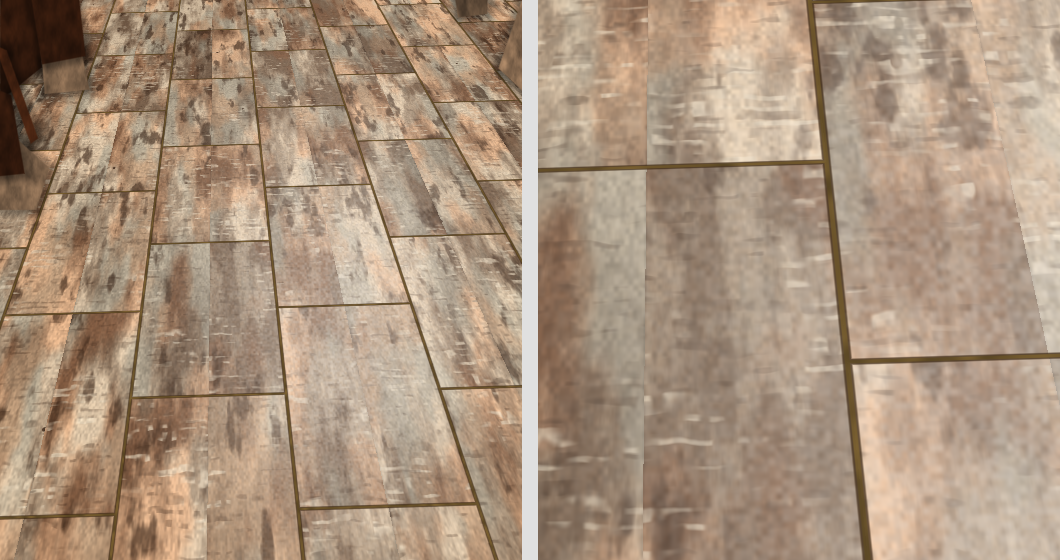
Left, the full canvas; right, a detail of the centre.
This texture is drawn by a WebGL 2 fragment shader. Its source:

```glsl
#version 300 es
precision highp float;
// Worn wood-look floor tiles in running bond, seen in perspective.
// Canvas points are projected to floor coordinates, split into tiles and planks,
// then coloured by layered noise; furniture bases cover the far corners.
uniform vec2 u_resolution;
out vec4 fragColor;

const vec2 VANISH = vec2(0.385, -0.5065);   // vanishing point, y downwards
const float COLUMN_SPREAD = 0.2288;         // column width per unit below horizon
const float ROW_DEPTH = 4.16;               // tile rows per inverse height
const float TILT = 0.03;                    // slope of the cross joints
const float COLUMN_SHIFT = 0.545;
const float ROW_SHIFT = 0.43;
const vec2 GROUT_HALF = vec2(0.0095, 0.0055);
const vec3 GROUT = vec3(0.42, 0.33, 0.16);
const vec3 JOINT_EDGE = vec3(0.24, 0.16, 0.08);
const vec3 BROWN = vec3(0.44, 0.345, 0.265);
const vec3 TAN = vec3(0.61, 0.52, 0.425);
const vec3 CREAM = vec3(0.82, 0.73, 0.615);
const vec3 PALE = vec3(0.87, 0.81, 0.71);
const vec3 PATINA = vec3(0.62, 0.60, 0.53);
const vec3 RUST = vec3(1.04, 0.92, 0.84);
const vec3 DARK = vec3(0.20, 0.12, 0.07);
const vec3 GLARE = vec3(0.91, 0.88, 0.85);
const vec3 CABINET = vec3(0.18, 0.09, 0.045);
const vec3 SKIRTING = vec3(0.47, 0.37, 0.28);
const vec2 GLARE_CENTRE = vec2(0.60, 0.58);
const vec2 GLARE_SIZE = vec2(0.27, 0.42);

float hash(vec2 p) {
  vec3 h = fract(p.xyx * 0.1031);
  h += dot(h, h.yzx + 33.33);
  return fract((h.x + h.y) * h.z);
}

float noise(vec2 p) {
  vec2 i = floor(p), f = fract(p);
  f = f * f * (3.0 - 2.0 * f);
  return mix(mix(hash(i), hash(i + vec2(1, 0)), f.x),
             mix(hash(i + vec2(0, 1)), hash(i + 1.0), f.x), f.y);
}

float fbm(vec2 p) {
  float sum = 0.0, amp = 0.5;
  for (int i = 0; i < 4; i++) {
    sum += amp * noise(p);
    p = p * 2.03 + 19.0;
    amp *= 0.5;
  }
  return sum / 0.9375;
}

// Weathered plank: stain, grain, patina, rust, dark scars, saw marks and a knot
vec3 plank(vec2 uv, vec2 id, float detail) {
  vec2 q = uv + floor(90.0 * vec2(hash(id), hash(id + 17.0)));
  float stain = fbm(q * vec2(4.5, 2.3));
  float grain = fbm(q * vec2(24.0, 7.0));
  float tone = 0.74 * stain + 0.26 * grain + 0.2 * (hash(id + 5.0) - 0.5);
  vec3 col = mix(BROWN, TAN, smoothstep(0.34, 0.50, tone));
  col = mix(col, CREAM, smoothstep(0.48, 0.66, tone));
  col = mix(col, PATINA, 0.55 * smoothstep(0.48, 0.66, fbm(q * vec2(4.0, 1.5) + 31.0)));
  col *= mix(vec3(1), RUST, smoothstep(0.42, 0.64, fbm(q * vec2(4.0, 2.0) + 57.0)));
  float scar = smoothstep(0.60, 0.78, fbm(q * vec2(11.0, 5.0) + 70.0));
  col = mix(col, DARK, 0.62 * scar);

  // Saw marks: thin cross strokes, broken up and gathered in worn patches
  float warp = 1.6 * fbm(q * vec2(7.0, 5.0));
  float saw = smoothstep(0.54, 0.86, noise(q * vec2(8.0, 62.0) + vec2(0, warp)));
  float broken = smoothstep(0.25, 0.65, noise(q * vec2(34.0, 24.0) + 11.0));
  float worn = smoothstep(0.35, 0.68, noise(q * vec2(4.0, 3.5) + 50.0));
  col = mix(col, PALE, 0.62 * saw * broken * worn * detail);
  float nick = smoothstep(0.66, 0.9, noise(q * vec2(10.0, 54.0) + vec2(7, warp)));
  col = mix(col, DARK, 0.28 * nick * broken * detail);
  col *= 1.0 + 0.2 * detail * (noise(q * vec2(80.0, 70.0)) - 0.5);
  vec2 spot = vec2(0.12 + 0.76 * hash(id + 3.0), 0.1 + 0.8 * hash(id + 9.0));
  float knot = length((uv - spot) / vec2(0.015, 0.011));
  return mix(col, DARK, 0.8 * step(0.75, hash(id + 23.0)) * (1.0 - smoothstep(0.6, 1.2, knot)));
}

// Signed distance inside the line from a to b, for clockwise corners
float edge(vec2 p, vec2 a, vec2 b) {
  vec2 e = normalize(b - a), r = p - a;
  return e.x * r.y - e.y * r.x;
}

void paintQuad(inout vec3 col, vec2 p, vec3 paint, vec2 a, vec2 b, vec2 c, vec2 d) {
  float inside = min(min(edge(p, a, b), edge(p, b, c)), min(edge(p, c, d), edge(p, d, a)));
  float aa = 1.0 / u_resolution.y;
  float shade = 0.55 + 0.9 * fbm(p * vec2(70.0, 35.0));
  col *= 1.0 - 0.35 * smoothstep(-0.02, 0.0, inside);
  col = mix(col, paint * shade, smoothstep(-aa, aa, inside));
}

void main() {
  vec2 p = vec2(gl_FragCoord.x, u_resolution.y - gl_FragCoord.y) / u_resolution.y;

  // Project to floor coordinates and find the tile
  vec2 r = p - VANISH;
  vec2 ground = vec2(r.x / (COLUMN_SPREAD * r.y) + COLUMN_SHIFT, ROW_DEPTH / (r.y + TILT * r.x));
  vec2 blur = fwidth(ground);
  float column = floor(ground.x);
  vec2 bond = vec2(ground.x, ground.y - ROW_SHIFT - 0.5 * mod(column, 2.0));
  vec2 tile = floor(bond), uv = fract(bond);

  // Two printed planks per tile
  float detail = 1.0 - 0.7 * smoothstep(0.010, 0.035, blur.y);
  vec3 col = plank(uv, vec2(2.0 * tile.x + step(0.5, uv.x), tile.y), detail);
  col *= 0.95 + 0.13 * hash(tile + 41.0);
  col *= 1.0 - 0.08 * (1.0 - smoothstep(0.0, 0.004 + blur.x, abs(uv.x - 0.5)));

  // Sheen on the glaze, dimmer towards the sides
  vec2 g = (p - GLARE_CENTRE) / GLARE_SIZE;
  float glow = exp(-dot(g, g));
  float sheen = glow * (0.75 + 0.5 * noise(p * 240.0));
  col = mix(col * mix(0.97, 1.08, glow), GLARE, 0.47 * sheen);

  // Grout with a dark edge
  vec2 gap = 0.5 - abs(uv - 0.5);
  vec2 rim = 1.0 - smoothstep(GROUT_HALF - 0.4 * blur, GROUT_HALF * 1.4 + 0.5 * blur, gap);
  vec2 fill = 1.0 - smoothstep(GROUT_HALF * 0.5 - 0.3 * blur, GROUT_HALF * 0.8 + 0.4 * blur, gap);
  col = mix(col, JOINT_EDGE, 0.75 * max(rim.x, rim.y));
  col = mix(col, GROUT * (0.8 + 0.4 * noise(p * 90.0)), 0.85 * max(fill.x, fill.y));

  // Furniture bases in the far corners
  paintQuad(col, p, CABINET, vec2(0, -0.1), vec2(0.06, -0.1), vec2(0.075, 0.12), vec2(0, 0.18));
  paintQuad(col, p, SKIRTING, vec2(0.075, 0.11), vec2(0.145, 0.09), vec2(0.16, 0.16), vec2(0.08, 0.168));
  paintQuad(col, p, CABINET, vec2(0.04, -0.1), vec2(0.13, -0.1), vec2(0.153, 0.10), vec2(0.075, 0.115));
  paintQuad(col, p, SKIRTING, vec2(-0.1, 0.13), vec2(0.088, 0.30), vec2(0.065, 0.375), vec2(-0.1, 0.375));
  paintQuad(col, p, CABINET, vec2(-0.1, 0.12), vec2(0.02, 0.17), vec2(0.044, 0.31), vec2(-0.1, 0.325));
  paintQuad(col, p, CABINET * 1.4, vec2(-0.01, 0.08), vec2(0.012, 0.09), vec2(0.068, 0.247), vec2(0.055, 0.257));
  paintQuad(col, p, SKIRTING * 0.8, vec2(0.797, -0.1), vec2(0.873, -0.1), vec2(0.87, 0.025), vec2(0.818, 0.031));
  paintQuad(col, p, SKIRTING * 1.1, vec2(0.932, 0.0), vec2(1.1, 0.0), vec2(1.1, 0.32), vec2(0.89, 0.122));
  fragColor = vec4(clamp(col, 0.0, 1.0), 1.0);
}
```
